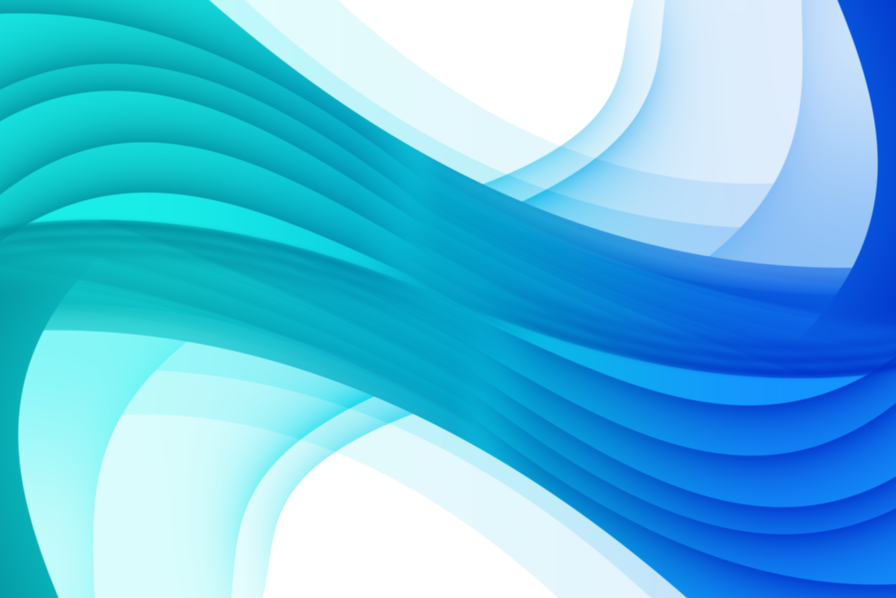
Reproduce this background procedurally as a WebGL 1 fragment shader.

```glsl
precision highp float;
// Sweeping S-shaped ribbons from cyan to blue around two pale oval openings.
uniform vec2 u_resolution;

#define BAND_TONE 0.46
#define FOLD_DARK 0.16
#define FOLD_REACH 0.055
#define STREAK_AMOUNT 0.15
#define STREAK_COUNT 7.0
#define RING_GLOW 0.035
#define LINE_WIDTH 0.012

float hash(float n) { return fract(sin(n * 127.1) * 43758.5453); }

float edge(float d) {
  float aa = 1.2 / u_resolution.y;
  return smoothstep(-aa, aa, d);
}

// Cubic through four evenly spaced heights, t from 0 to 1
float cubic(float t, vec4 k) {
  float a = 3.0 * t, b = a - 1.0, c = a - 2.0, d = a - 3.0;
  return dot(k, vec4(-b * c * d / 6.0, a * c * d / 2.0, -a * b * d / 2.0, a * b * c / 6.0));
}

// Approximate signed distance of v past the curve over u in [start, end]
float gap(float u, float v, float start, float end, vec4 k) {
  float t = (u - start) / (end - start);
  float y = cubic(t, k);
  float slope = (cubic(t + 0.01, k) - y) / (0.01 * (end - start));
  return (v - y) / sqrt(1.0 + slope * slope);
}

vec3 ramp(float x, vec3 left, vec3 middle, vec3 right) {
  vec3 c = mix(left, middle, smoothstep(-0.55, 0.1, x));
  return mix(c, right, smoothstep(-0.05, 0.6, x));
}

vec3 ribbonColor(float x, float tone) {
  vec3 deep = ramp(x, vec3(0.0, 0.56, 0.61), vec3(0.0, 0.53, 0.72), vec3(0.0, 0.18, 0.78));
  vec3 light = ramp(x, vec3(0.1, 0.93, 0.91), vec3(0.02, 0.77, 0.87), vec3(0.08, 0.58, 1.0));
  return mix(deep, light, clamp(tone, 0.0, 1.0));
}

float upperRim(float x) {
  return cubic((x + 0.4) / 1.15, vec4(0.5, 0.23, 0.085, 0.055));
}

// Dark beneath its crest, brightening toward the next fold
float fold(float tone, vec2 p, float fade, vec4 k) {
  float d = gap(p.x, p.y, 0.0, 0.75, k);
  float shade = mix(1.0, FOLD_DARK, exp(min(d, 0.0) / FOLD_REACH));
  return mix(tone, shade, edge(-d) * fade);
}

float ribbonTone(vec2 q) {
  // Fine flowing streaks between the two rims
  float top = upperRim(q.x), bottom = -upperRim(-q.x);
  float v = (q.y - bottom) / (top - bottom);
  float tone = BAND_TONE;
  for (int i = 0; i < 3; i++) {
    float n = float(i);
    float f = fract(v * STREAK_COUNT * (1.0 + 0.7 * n) + hash(n + 2.0) + 0.4 * q.x);
    tone += STREAK_AMOUNT * (f * smoothstep(1.0, 0.93, f) - 0.45) / (1.0 + n);
  }
  // Folds repeat under a half turn
  vec2 p = q.x > 0.0 ? q : -q;
  float fade = smoothstep(0.0, 0.17, p.x);
  float lens = gap(p.x, p.y, 0.0, 0.75, vec4(0.0, -0.086, -0.129, -0.121));
  tone = mix(tone, 1.0, edge(-lens) * fade);
  tone = fold(tone, p, fade, vec4(-0.012, -0.121, -0.178, -0.096));
  tone = fold(tone, p, fade, vec4(-0.057, -0.193, -0.262, -0.174));
  tone = fold(tone, p, fade, vec4(-0.096, -0.252, -0.344, -0.297));
  tone = fold(tone, p, fade, vec4(-0.125, -0.297, -0.389, -0.35));
  tone = fold(tone, p, fade, vec4(-0.164, -0.34, -0.447, -0.477));
  // Narrow shadows above the lens
  for (int i = 0; i < 3; i++) {
    float d = (lens - 0.008 - 0.021 * float(i)) / LINE_WIDTH;
    float side = d > 0.0 ? 1.0 : 3.0;
    tone *= 1.0 - (0.75 - 0.2 * float(i)) * fade * exp(-d * d * side);
  }
  return tone;
}

// Soft tint outside a ring, strongest at its edge
float ring(vec2 p, float low, vec4 k) {
  float d = gap(p.y, p.x, 0.5, low, k);
  return edge(d) * (0.07 + 0.4 * exp(-max(d, 0.0) / RING_GLOW) * smoothstep(0.65, 0.15, p.y));
}

vec3 addOpening(vec3 color, vec2 p, float x) {
  vec3 hue = ramp(x, vec3(0.0, 0.93, 0.93), vec3(0.0, 0.78, 0.92), vec3(0.1, 0.5, 0.93));
  float rim = gap(p.x, p.y, -0.4, 0.75, vec4(0.5, 0.23, 0.085, 0.055));
  // Overlapping veils and rings
  float tint = 0.11 * edge(-gap(p.x, p.y, -0.184, 0.598, vec4(0.5, 0.309, 0.211, 0.197)));
  tint += 0.14 * edge(-gap(p.x, p.y, -0.34, 0.598, vec4(0.5, 0.27, 0.148, 0.119)));
  tint += ring(p, 0.178, vec4(0.311, 0.291, 0.227, 0.02));
  tint += ring(p, 0.148, vec4(0.363, 0.348, 0.281, 0.09));
  float outer = gap(p.y, p.x, 0.5, 0.06, vec4(0.592, 0.592, 0.553, 0.422));
  tint = mix(tint, mix(0.48, 0.22, smoothstep(0.05, 0.45, p.y)) + 0.12 * exp(-max(outer, 0.0) / RING_GLOW), edge(outer));
  // Translucent strips along the rim
  float strip = smoothstep(-0.2, 0.5, p.x);
  color = mix(color, mix(vec3(1.0), hue, 0.6), 0.5 * strip * edge(rim + 0.045) * smoothstep(-0.06, 0.0, rim));
  color = mix(color, mix(vec3(1.0), hue, clamp(tint, 0.0, 1.0)), edge(rim));
  // Solid sweep closing the far side
  float side = gap(p.y, p.x, 0.5, 0.002, vec4(0.652, 0.707, 0.715, 0.646));
  float sweep = edge(side) * smoothstep(-0.1, 0.0, p.y);
  return mix(color, ribbonColor(x, 0.36 - 2.5 * max(side, 0.0)), sweep);
}

void main() {
  vec2 q = (gl_FragCoord.xy / u_resolution - 0.5) * vec2(1.5, 1.0);
  vec3 color = ribbonColor(q.x, ribbonTone(q));
  color = addOpening(color, q, q.x);
  color = addOpening(color, -q, q.x);
  gl_FragColor = vec4(color, 1.0);
}
```
